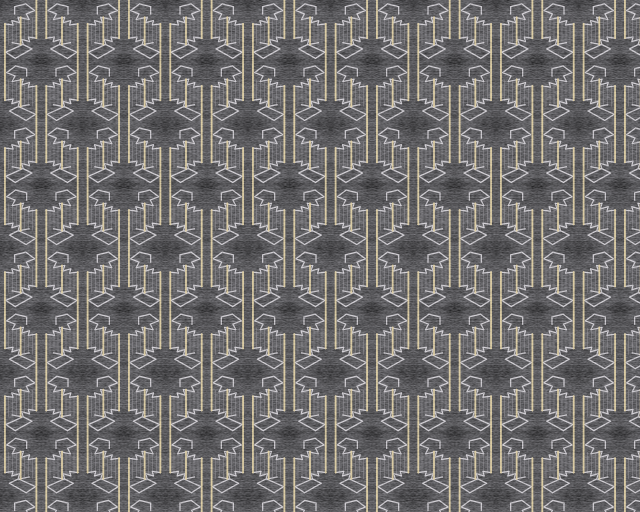
Give the GLSL for this pattern, as a WebGL 1 fragment shader.

```glsl
precision highp float;
// Woven charcoal cloth with staggered, mirrored zigzag motifs in white and gold line.
uniform vec2 u_resolution;

const vec2 CELL = vec2(74.4, 111.7);   // one motif; the canvas is 1152 units wide

float segment(vec2 p, vec2 a, vec2 b) {
  vec2 d = b - a;
  return length(p - a - d * clamp(dot(p - a, d) / dot(d, d), 0.0, 1.0));
}

vec2 hashGradient(vec2 c) {
  vec3 h = fract(c.xyx * vec3(0.1031, 0.1030, 0.0973));
  h += dot(h, h.yzx + 33.33);
  float a = 6.2832 * fract((h.x + h.y) * h.z);
  return vec2(cos(a), sin(a));
}

float gradientNoise(vec2 p) {
  vec2 i = floor(p), f = p - i;
  vec2 u = f * f * f * (f * (f * 6.0 - 15.0) + 10.0);
  vec2 e = vec2(1.0, 0.0);
  float low = mix(dot(hashGradient(i), f), dot(hashGradient(i + e), f - e), u.x);
  float high = mix(dot(hashGradient(i + e.yx), f - e.yx),
                   dot(hashGradient(i + 1.0), f - 1.0), u.x);
  return mix(low, high, u.y);
}

// Stepped edge shared by both ends of the motif
float zigzag(vec2 p) {
  float d = segment(p, vec2(22.0, 35.0), vec2(42.0, 31.0));
  d = min(d, segment(p, vec2(42.0, 31.0), vec2(39.0, 41.0)));
  d = min(d, segment(p, vec2(39.0, 41.0), vec2(53.0, 37.0)));
  d = min(d, segment(p, vec2(53.0, 37.0), vec2(51.0, 45.0)));
  return min(d, segment(p, vec2(51.0, 45.0), vec2(65.5, 43.0)));
}

float flag(vec2 p) {
  float d = segment(p, vec2(22.0, 35.0), vec2(27.0, 25.0));
  d = min(d, segment(p, vec2(27.0, 25.0), vec2(12.0, 19.0)));
  d = min(d, segment(p, vec2(12.0, 19.0), vec2(28.0, 7.0)));
  d = min(d, segment(p, vec2(28.0, 7.0), vec2(48.0, 12.0)));
  return min(d, segment(p, vec2(48.0, 12.0), vec2(48.0, 25.0)));
}

float leaf(vec2 p) {
  float d = segment(p, vec2(17.0, 88.0), vec2(33.0, 80.0));
  d = min(d, segment(p, vec2(33.0, 80.0), vec2(64.0, 94.0)));
  d = min(d, segment(p, vec2(64.0, 94.0), vec2(47.0, 105.0)));
  return min(d, segment(p, vec2(47.0, 105.0), vec2(17.0, 88.0)));
}

float stroke(float d, float halfWidth, float pixel) {
  return clamp((halfWidth - d) / pixel + 0.5, 0.0, 1.0);
}

void main() {
  float pixel = 1152.0 / u_resolution.x;
  vec2 p = vec2(gl_FragCoord.x, u_resolution.y - gl_FragCoord.y) * pixel;

  // Mirror alternate cells in a checkerboard
  vec2 cell = floor(p / CELL);
  vec2 q = p - cell * CELL;
  if (mod(cell.x + cell.y, 2.0) < 0.5) q.x = CELL.x - q.x;
  vec2 turned = CELL - q;

  // Cloth: horizontal fibres mirrored with the strips, over slow patches
  float foldX = abs(mod(p.x, 2.0 * CELL.x) - CELL.x);
  vec2 cloth = vec2(foldX, mod(p.y, 2.0 * CELL.y));
  float fibre = gradientNoise(cloth * vec2(0.07, 0.4))
              + 0.8 * gradientNoise(cloth * vec2(0.2, 0.8) + 40.0);
  float grain = gradientNoise(p * vec2(0.25, 0.5) + 90.0);
  float patches = gradientNoise(cloth * vec2(0.025, 0.06) + 17.0);
  float shade = 0.368 + 0.12 * fibre + 0.07 * grain + 0.07 * patches;

  // Dark diamonds in the gaps between the gold uprights
  bool lowerLeft = q.x / CELL.x < q.y / CELL.y;
  vec2 gap = abs(q - (lowerLeft ? vec2(0.0, CELL.y) : vec2(CELL.x, 0.0)));
  shade -= 0.095 * (1.0 - smoothstep(0.1, 1.0, gap.x / 50.0 + gap.y / 38.0));
  vec3 color = shade * vec3(0.99, 0.985, 1.02);

  // Faint hatching between the stepped edges, on slightly lighter cloth
  float inside = stroke(28.0 + 0.23 * q.x - q.y, 0.0, pixel)
               * stroke(28.0 + 0.23 * turned.x - turned.y, 0.0, pixel)
               * step(10.0, q.x) * step(10.0, turned.x);
  float hatch = abs(fract((q.x - CELL.x * 0.5) / 7.2 + 0.5) - 0.5) * 7.2;
  color += 0.02 * inside;
  color = mix(color, vec3(0.62, 0.61, 0.63), 0.65 * inside * stroke(hatch, 0.6, pixel));

  // White outlines, worn a little along the weave
  float outline = min(min(zigzag(q), zigzag(turned)), min(flag(q), leaf(q)));
  float wear = clamp(0.95 + 0.2 * fibre, 0.0, 1.0);
  color = mix(color, vec3(0.83, 0.82, 0.84), wear * stroke(outline, 1.15, pixel));

  // Gold uprights: one at each side and a short one in the middle
  float gold = min(segment(q, vec2(65.5, 43.0), vec2(65.5, 125.0)),
                   segment(turned, vec2(65.5, 43.0), vec2(65.5, 125.0)));
  gold = min(gold, segment(q, vec2(37.2, 31.0), vec2(37.2, 80.0)));
  color = mix(color, vec3(0.87, 0.81, 0.65), wear * stroke(gold, 1.65, pixel));

  gl_FragColor = vec4(clamp(color, 0.0, 1.0), 1.0);
}
```
